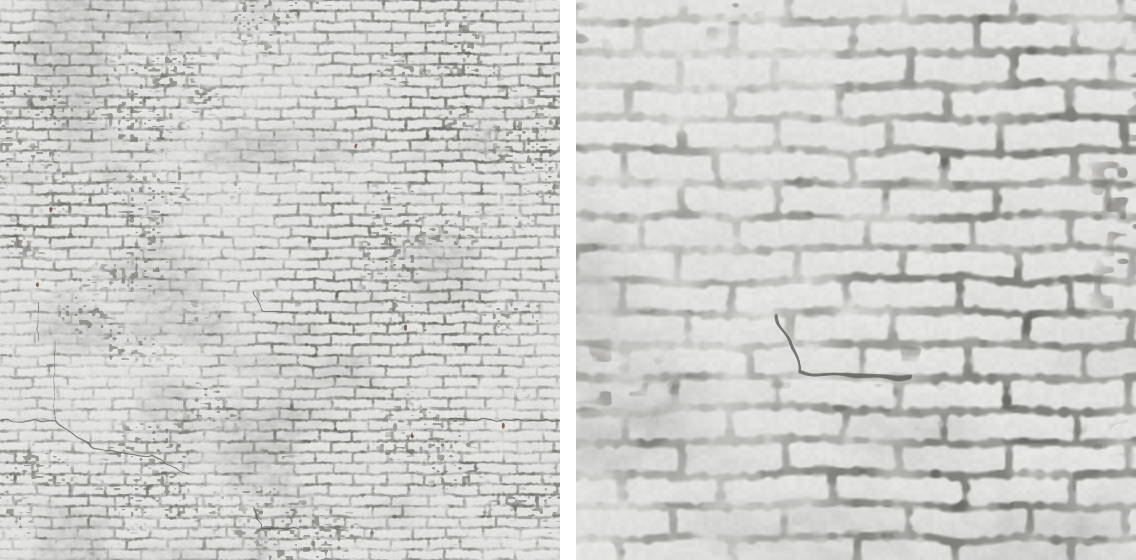
Left: the whole. Right: its middle third, enlarged.
Give the GLSL for this texture, as a Shadertoy shader.

```glsl
// Whitewashed brick wall: 15 bricks by 52 courses in running bond, drawn as
// rounded boxes with uneven joints. Wrapping noise fades the grey mortar in
// and out and adds stains, chipped paint and a few thin settlement cracks.

const vec2 BRICKS = vec2(15.0, 52.0);

float hash(vec2 cell) {
    uvec2 q = uvec2(ivec2(cell)) * uvec2(1597334673u, 3812015801u);
    uint h = (q.x ^ q.y) * 1597334673u;
    h = (h ^ (h >> 15u)) * 2246822519u;
    return float((h ^ (h >> 13u)) >> 8u) / 16777216.0;
}

// Value noise that repeats after a whole number of cells
float noise(vec2 uv, vec2 cells) {
    vec2 p = uv * cells, i = floor(p), f = fract(p);
    f = f * f * (3.0 - 2.0 * f);
    vec2 a = mod(i, cells), b = mod(i + 1.0, cells);
    return mix(mix(hash(a), hash(vec2(b.x, a.y)), f.x),
               mix(hash(vec2(a.x, b.y)), hash(b), f.x), f.y);
}

float fbm(vec2 uv, vec2 cells) {
    float sum = 0.0, amp = 0.533;
    for (int i = 0; i < 4; i++) {
        sum += amp * noise(uv, cells);
        cells *= 2.0;
        amp *= 0.5;
    }
    return sum;
}

// Sideways shift of one upright joint, in brick lengths
float jointShift(float col, float row) {
    return 0.22 * (hash(vec2(mod(col, BRICKS.x) + 40.0, row + 90.0)) - 0.5);
}

float segmentDist(vec2 p, vec2 a, vec2 b) {
    vec2 d = b - a;
    return length(p - a - d * clamp(dot(p - a, d) / dot(d, d), 0.0, 1.0));
}

// Distance to the stepped crack, two hooked cracks and the straight runs
float crackDist(vec2 p) {
    vec2 stair[7] = vec2[7](vec2(0.0, 0.249), vec2(0.098, 0.247), vec2(0.137, 0.221),
        vec2(0.17, 0.199), vec2(0.267, 0.186), vec2(0.306, 0.167), vec2(0.336, 0.153));
    float d = segmentDist(p, vec2(0.8, 0.251), vec2(1.0, 0.249));
    for (int i = 0; i < 6; i++) d = min(d, segmentDist(p, stair[i], stair[i + 1]));
    for (int i = 0; i < 2; i++) {
        vec2 q = p + vec2(0.0, 0.387 * float(i));
        d = min(d, segmentDist(q, vec2(0.455, 0.48), vec2(0.466, 0.444)));
        d = min(d, segmentDist(q, vec2(0.466, 0.444), vec2(0.532, 0.443)));
    }
    d = min(d, 0.0005 + segmentDist(p, vec2(0.068, 0.46), vec2(0.068, 0.39)));
    return min(d, 0.0005 + segmentDist(p, vec2(0.098, 0.39), vec2(0.098, 0.25)));
}

void mainImage(out vec4 fragColor, in vec2 fragCoord) {
    vec2 uv = fragCoord / iResolution.xy;
    float pixel = BRICKS.y / iResolution.y;
    float rough = noise(uv, vec2(210.0)) - 0.5;
    float grain = noise(uv.yx, vec2(380.0)) - 0.5;

    // Brick under this point, with slightly wavy courses and shifted ends
    vec2 p = uv * BRICKS;
    p.y += 0.22 * (noise(uv, vec2(30.0, 26.0)) - 0.5);
    float row = mod(floor(p.y), BRICKS.y);
    p.x += 0.5 * mod(row, 2.0) + 0.16 * hash(vec2(row, 7.0));
    float col = floor(p.x);
    col += step(col + 1.0 + jointShift(col + 1.0, row), p.x)
         - step(p.x, col + jointShift(col, row));
    float left = col + jointShift(col, row);
    float right = col + 1.0 + jointShift(col + 1.0, row);
    float id = hash(vec2(mod(col, BRICKS.x), row));

    // Rounded box distance, in course heights
    vec2 size = vec2((right - left) * BRICKS.y / BRICKS.x, 1.0);
    vec2 local = vec2((p.x - left) * BRICKS.y / BRICKS.x, fract(p.y)) - 0.5 * size;
    vec2 q = abs(local) - 0.5 * size + 0.22 + 0.03 * id;
    float edge = length(max(q, 0.0)) + min(max(q.x, q.y), 0.0) - 0.12;
    edge += 0.13 * rough;
    float joint = smoothstep(-0.07 - 0.5 * pixel, 0.06 + 0.5 * pixel, edge);

    // Mortar is bare in the upper wall and painted over in a pale column
    float upper = smoothstep(0.48, 0.62, uv.y);
    float pale = upper * exp(-pow((uv.x - 0.4) / 0.11, 2.0));
    float patches = fbm(uv, vec2(5.0, 7.0));
    float local1 = noise(uv, vec2(38.0, 52.0));
    float wear = clamp(1.5 * (patches - 0.5) + 0.9 * (local1 - 0.5)
                       + 0.36 + 0.24 * upper - 0.4 * pale, 0.0, 1.0);

    // Painted brick faces: tone per brick, soft stains and lit upper edges
    vec3 color = vec3(0.887, 0.887, 0.877) + 0.018 * (id - 0.5) + 0.035 * grain;
    float stain = smoothstep(0.52, 0.8, fbm(uv + 0.37, vec2(6.0, 9.0)));
    color -= stain * (0.06 + 0.09 * (noise(uv, vec2(90.0, 120.0)) - 0.3));
    color += 0.025 * local.y * (1.0 - joint);

    // Joints, with darker gaps where the mortar has fallen out
    float ink = joint * (0.17 + 0.8 * wear + 0.22 * rough);
    color = mix(color, vec3(0.51, 0.51, 0.49), clamp(ink, 0.0, 1.0));
    float gap = joint * smoothstep(0.74, 0.92, noise(uv + 0.21, vec2(70.0, 104.0)));
    color = mix(color, vec3(0.36, 0.36, 0.34), 0.5 * gap * (0.3 + wear));

    // Chipped paint, clustered in a few places, and rare rust specks
    float cluster = smoothstep(0.56, 0.72, fbm(uv + 0.63, vec2(9.0, 14.0)));
    float chips = smoothstep(0.66, 0.82, noise(uv + 0.11, vec2(130.0, 190.0)));
    color = mix(color, vec3(0.46, 0.45, 0.43), 0.65 * cluster * chips);
    float rust = step(0.993, id) * smoothstep(0.2, 0.08, length(local * vec2(1.0, 0.6)) + 0.1 * rough);
    color = mix(color, vec3(0.38, 0.25, 0.18), 0.75 * rust);

    // Cracks, jagged by noise
    vec2 jag = vec2(noise(uv, vec2(80.0)), noise(uv + 0.5, vec2(80.0))) - 0.5;
    float crack = crackDist(uv + 0.006 * jag);
    float aa = 0.7 / iResolution.y;
    color = mix(color, vec3(0.36, 0.36, 0.34), 0.8 * smoothstep(0.001 + aa, 0.001 - aa, crack));

    fragColor = vec4(clamp(color, 0.0, 1.0), 1.0);
}
```
